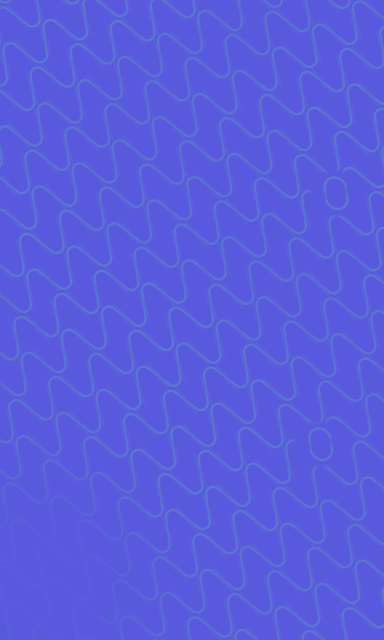
A Shadertoy shader for this pattern:

```glsl
// Soft-edged line of the given half width
float stroke(float dist, float halfWidth, float blur) {
    return 1.0 - smoothstep(halfWidth - blur, halfWidth + blur, dist);
}

// One rounded wave of period 1: crest at x = 0, trough at x = 0.5, y down
float wave(vec2 q, float blur) {
    float halfTurn = abs(fract(q.x + 0.5) - 0.5);
    vec2 s = vec2(halfTurn - 0.25, q.y);
    vec2 legDir = vec2(0.375, 0.927);
    float along = dot(s, legDir);

    // Crest and trough are point symmetric about the leg's middle
    if (along < 0.0) s = -s;
    along = abs(along);
    float across = dot(s, vec2(legDir.y, -legDir.x));
    float arc = abs(length(s - vec2(0.25, 0.205)) - 0.155);
    float dist = along < 0.284 ? abs(across) : arc;
    float line = stroke(dist, 0.026, blur) * mix(0.78, 1.0, smoothstep(0.05, 0.3, along));

    // Faint tail peeling off the leg, away from the arc
    float tail = stroke(abs(across + 0.04 + 0.28 * along * along), 0.026, blur);
    tail *= 0.27 * (1.0 - smoothstep(0.25, 0.48, along));
    return max(line, tail);
}

// Staggered rows of waves
float waveRows(vec2 q, float blur) {
    float nearest = floor((q.y - 0.51) / 0.75 + 0.5);
    float ink = 0.0;
    for (int i = -1; i <= 1; i++) {
        float row = nearest + float(i);
        float shift = -0.1 - 0.25 * mod(row, 2.0);
        ink = max(ink, wave(q - vec2(shift, row * 0.75 + 0.51), blur));
    }
    return ink;
}

// Small closed loop, open at its sides
float brokenLoop(vec2 q, float blur) {
    q.x -= 0.12 * q.y;
    vec2 capsule = vec2(q.x, q.y - clamp(q.y, -0.11, 0.11));
    float opening = smoothstep(0.02, 0.12, abs(q.y + 0.25 * q.x));
    return stroke(abs(length(capsule) - 0.23), 0.026, blur) * mix(0.45, 1.0, opening);
}

void mainImage(out vec4 fragColor, in vec2 fragCoord) {
    vec2 p = vec2(fragCoord.x, iResolution.y - fragCoord.y) / iResolution.y;
    float scale = 13.84;
    float blur = max(0.016, 0.6 * scale / iResolution.y);

    // Rows climb to the right at 30 degrees
    vec2 q = scale * vec2(dot(p, vec2(0.866, -0.5)), dot(p, vec2(0.5, 0.866)));
    float ink = waveRows(q, blur);

    // Two faults where a loop interrupts its row
    for (int i = 0; i < 2; i++) {
        vec2 fault = (p - vec2(0.525, 0.302) - float(i) * vec2(-0.024, 0.392)) * scale;
        ink *= smoothstep(0.42, 0.55, length(fault * vec2(0.85, 1.0)));
        ink = max(ink, brokenLoop(fault, blur));
    }

    // Fading towards the lower left, with slow variation in strength
    ink *= mix(0.1, 1.0, smoothstep(0.05, 0.27, length(p - vec2(0.07, 0.91))));
    ink *= 0.93 + 0.07 * sin(p.x * 11.0 + 2.0 * sin(p.y * 7.0));

    vec3 violet = vec3(0.35, 0.35, 0.87);
    vec3 steelBlue = vec3(0.36, 0.47, 0.81);
    fragColor = vec4(mix(violet, steelBlue, ink), 1.0);
}
```
